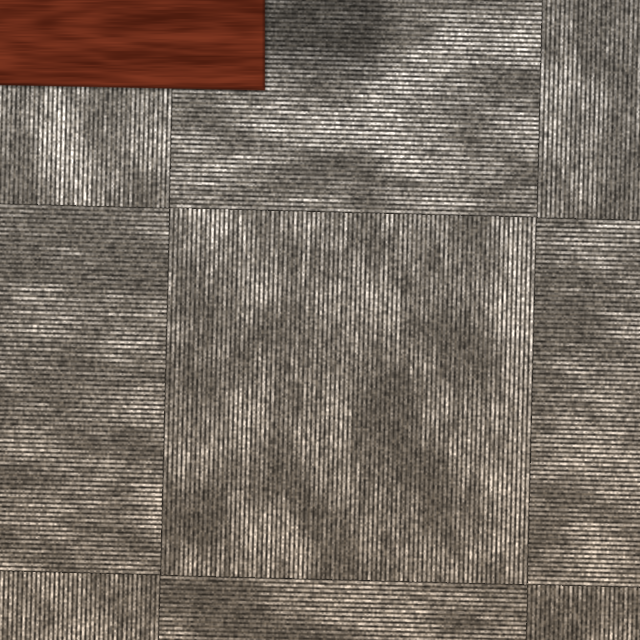
Give the GLSL for this texture, as a three.js fragment shader.

```glsl
varying vec2 vUv;

#define TILE_SIZE vec2(0.574, 0.574)
#define TILE_ORIGIN vec2(0.248, 0.108)
#define TILE_SKEW vec2(0.025, -0.026)
#define RIBS 80.0
#define STITCHES 100.0
#define SEAM_WIDTH 0.002
#define EDGE 0.0015
#define GAP vec3(0.295, 0.272, 0.243)
#define YARN_DARK vec3(0.465, 0.438, 0.41)
#define YARN_LIGHT vec3(0.89, 0.85, 0.815)
#define WOOD_DARK vec3(0.27, 0.092, 0.045)
#define WOOD_LIGHT vec3(0.5, 0.215, 0.13)

float hash(vec2 p) {
  vec3 q = fract(vec3(p.xyx) * 0.1031);
  q += dot(q, q.yzx + 33.33);
  return fract((q.x + q.y) * q.z);
}

float noise(vec2 p) {
  vec2 i = floor(p), f = fract(p);
  f = f * f * (3.0 - 2.0 * f);
  return mix(mix(hash(i), hash(i + vec2(1.0, 0.0)), f.x),
             mix(hash(i + vec2(0.0, 1.0)), hash(i + vec2(1.0, 1.0)), f.x), f.y);
}

float fbm(vec2 p) {
  float sum = 0.0, amp = 0.55;
  for (int i = 0; i < 3; i++) {
    sum += amp * noise(p);
    p = p * 2.1 + 17.3;
    amp *= 0.5;
  }
  return sum;
}

vec3 carpet(vec2 uv) {
  // Checkerboard of quarter-turned tiles
  vec2 grid = (uv - TILE_ORIGIN - TILE_SKEW * uv.yx) / TILE_SIZE;
  vec2 tile = floor(grid), cell = fract(grid);
  float turned = mod(tile.x + tile.y, 2.0);
  vec2 yarn = turned > 0.5 ? cell : cell.yx;  // x along the rib, y across
  vec2 seed = tile * 13.0 + 90.0;

  // Straight ribs of broken stitches, with dark pits between them
  float rib = yarn.y * RIBS;
  float ribId = floor(rib);
  float ribRandom = hash(vec2(ribId, 7.0) + seed);
  float ridge = 0.5 - 0.5 * cos(6.28318 * rib);
  float stitch = noise(vec2(yarn.x * STITCHES + ribRandom * 40.0, ribId * 3.0) + seed);
  float pit = noise(vec2(yarn.x * STITCHES, floor(rib + 0.5) * 5.0) + seed + 31.0);
  float fleck = noise(vec2(yarn.x * STITCHES * 1.8, rib * 2.3) + seed);

  // Pale patches that break up from rib to rib
  vec2 drift = vec2(yarn.x + 0.35 * yarn.y + 0.06 * (ribRandom - 0.5), yarn.y);
  float patches = fbm(drift * vec2(5.5, 8.5) + seed);
  float streak = noise(vec2(yarn.x * 14.0 + ribRandom * 9.0, ribId * 2.0) + seed);
  float pale = smoothstep(0.22, 0.84, patches + 0.3 * (streak - 0.5));

  vec3 yarnColor = mix(YARN_DARK, YARN_LIGHT, pale);
  float cover = pow(ridge, 0.75) * mix(0.6, 1.2, stitch);
  vec3 color = mix(GAP * mix(0.65, 1.35, pit), yarnColor, clamp(cover, 0.0, 1.0));
  color *= 0.78 + 0.44 * fleck;

  // Seams
  vec2 border = min(cell, 1.0 - cell) * TILE_SIZE;
  float seam = 1.0 - smoothstep(0.0, SEAM_WIDTH, min(border.x, border.y));
  return color * (1.0 - 0.25 * seam);
}

vec3 wood(vec2 uv) {
  // Flat grain around an oval figure
  float warp = fbm(uv * vec2(7.0, 28.0));
  float oval = length((uv - vec2(0.29, 0.955)) * vec2(1.0, 4.5));
  float rings = 0.5 + 0.5 * sin(oval * 65.0 + warp * 9.0);
  float fiber = noise(uv * vec2(28.0, 420.0));
  float broad = fbm(uv * vec2(4.0, 34.0) + 5.0);
  float tone = 0.18 * rings + 0.27 * fiber + 0.65 * broad;
  return mix(WOOD_DARK, WOOD_LIGHT, smoothstep(0.0, 1.0, tone));
}

void main() {
  vec2 uv = vUv;
  vec3 color = carpet(uv);

  // Room light: cool and bright above, warm and dim below
  color *= mix(vec3(0.99, 0.955, 0.905), vec3(1.05, 1.065, 1.07), smoothstep(0.0, 0.9, uv.y));
  vec2 fromGlow = (uv - vec2(0.1, 0.8)) * vec2(4.0, 7.0);
  float glow = exp(-dot(fromGlow, fromGlow));
  float shadow = smoothstep(0.85, 0.91, uv.y) * (1.0 - smoothstep(0.57, 0.63, uv.x));
  color *= (1.0 + 0.12 * glow) * (1.0 - 0.28 * shadow);

  // Wooden board in the upper left corner
  vec2 corner = vec2(0.414, 0.867 - 0.02 * uv.x);
  float outside = max(uv.x - corner.x, corner.y - uv.y);
  color *= 1.0 - 0.35 * (1.0 - smoothstep(0.0, 0.007, outside));
  vec3 board = wood(uv);
  board *= 1.0 - 0.3 * smoothstep(-0.006, 0.0, outside);
  color = mix(board, color, smoothstep(-EDGE, EDGE, outside));

  gl_FragColor = vec4(color, 1.0);
}
```
